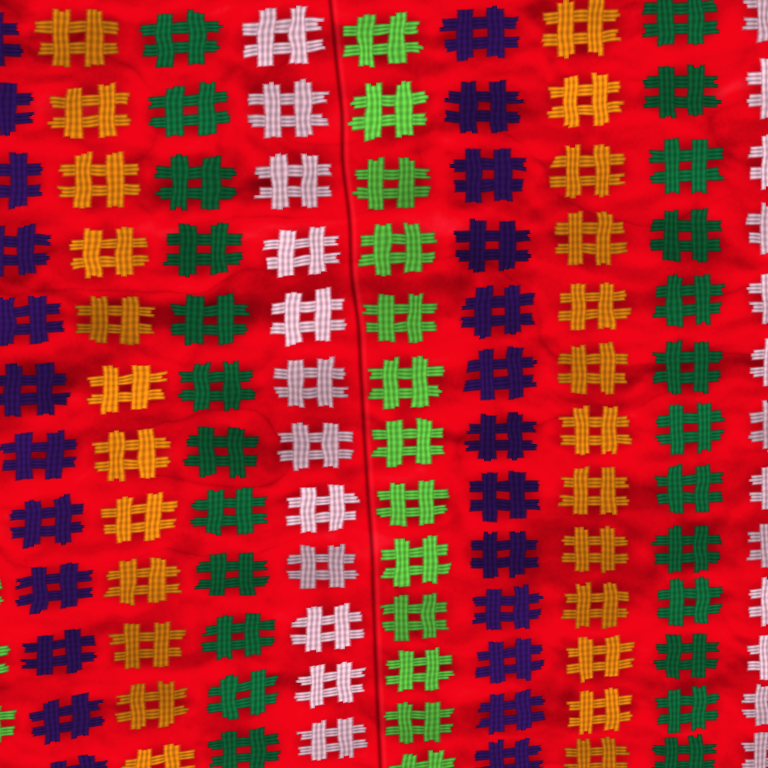
Reproduce this pattern procedurally as a Shadertoy shader.

```glsl
// Red cloth embroidered with woven hash-shaped motifs in five thread colours.
// A bent grid gives each motif its place; thread strips build the motif, and
// noise relief lights the folds of the cloth.

const float TAU = 6.2831853;

float hash(vec2 p) {
    vec3 h = fract(vec3(p.xyx) * 0.1031);
    h += dot(h, h.yzx + 33.33);
    return fract((h.x + h.y) * h.z);
}

float noise(vec2 p) {
    vec2 i = floor(p), f = fract(p);
    f = f * f * (3.0 - 2.0 * f);
    return mix(mix(hash(i), hash(i + vec2(1, 0)), f.x),
               mix(hash(i + vec2(0, 1)), hash(i + vec2(1, 1)), f.x), f.y);
}

float fbm(vec2 p) {
    float sum = 0.0, gain = 0.5;
    for (int i = 0; i < 4; i++) {
        sum += gain * noise(p);
        p = p * 2.03 + 17.3;
        gain *= 0.5;
    }
    return sum;
}

// Columns lean and converge downwards: x = origin + spacing * column
float columnOrigin(float y) { return -0.034 + 0.126 * y + 0.036 * y * (1.0 - y); }
float columnSpacing(float y) { return 0.1312 - 0.017 * y; }

// Row heights per column: y = start + step * row - squeeze * row^2
vec3 rowCurve(float column) {
    return vec3(0.051 - 0.0085 * max(column - 4.0, 0.0),
                0.0938 + 0.0005 * column,
                min(0.00055 + 0.0002 * column, 0.00143));
}

float rowAt(float y, vec3 curve) {
    float root = sqrt(max(curve.y * curve.y - 4.0 * curve.z * (y - curve.x), 0.0));
    return (curve.y - root) / (2.0 * curve.z);
}

vec3 threadColor(float column) {
    float id = mod(column, 5.0);
    if (id < 0.5) return vec3(0.20, 0.08, 0.36);
    if (id < 1.5) return vec3(0.98, 0.56, 0.08);
    if (id < 2.5) return vec3(0.07, 0.42, 0.23);
    if (id < 3.5) return vec3(0.96, 0.78, 0.84);
    return vec3(0.42, 0.83, 0.29);
}

// Pair of three-thread strips along y; returns coverage and thread shading
vec2 strips(vec2 q, float center, float halfWidth, float seed, float blur) {
    float across = (abs(q.x) - center) / halfWidth;
    float thread = clamp(floor((across + 1.0) * 1.5), 0.0, 2.0);
    float reach = 0.88 + 0.15 * hash(vec2(thread + 7.0 * step(0.0, q.x) + 3.0 * step(0.0, q.y), seed));
    float outside = max((abs(across) - 1.0) * halfWidth, abs(q.y) - reach);
    float groove = 0.5 + 0.5 * cos(TAU * 1.5 * across);
    float stitch = 0.5 + 0.5 * cos(TAU * 3.6 * q.y);
    return vec2(1.0 - smoothstep(-blur, blur, outside),
                0.74 + 0.23 * groove + 0.10 * stitch);
}

// Cloth colour with relief-lit folds and fine creases
vec3 cloth(vec2 p) {
    vec2 q = p * vec2(6.0, 12.0);
    q += 1.3 * vec2(fbm(p * 5.0), fbm(p * 5.0 + 9.0));
    float relief = fbm(q) - fbm(q + vec2(0.06, 0.22));
    float crease = pow(1.0 - abs(2.0 * noise(q * 0.9 + 31.0) - 1.0), 14.0);
    float light = 0.72 + 1.5 * relief + 0.28 * (fbm(p * 4.0 + 3.0) - 0.5) - 0.13 * crease;
    light += 0.05 * (noise(p * 260.0) - 0.5);
    vec3 red = mix(vec3(0.50, 0.005, 0.045), vec3(0.94, 0.02, 0.09), smoothstep(0.2, 0.85, light));
    return red + vec3(0.05, 0.10, 0.10) * smoothstep(0.85, 1.2, light);
}

void mainImage(out vec4 fragColor, in vec2 fragCoord) {
    vec2 p = fragCoord / iResolution.xy;
    p.y = 1.0 - p.y;
    vec3 color = cloth(p);

    // Nearest motif on the bent grid
    float gridX = (p.x - columnOrigin(p.y)) / columnSpacing(p.y);
    float column = round(gridX);
    vec3 curve = rowCurve(column);
    float row = round(rowAt(p.y, curve));
    float seed = hash(vec2(column + 11.0, row + 5.0));
    float y = curve.x + row * (curve.y - curve.z * row);
    vec2 center = vec2(columnOrigin(y) + columnSpacing(y) * column, y);
    center += 0.005 * (vec2(seed, hash(vec2(row + 3.0, column + 23.0))) - 0.5);

    // Local motif space: tilt, size and hand-sewn wobble
    vec2 q = p - center;
    float tilt = 0.04 + 0.13 * smoothstep(0.6, 1.0, y) * (1.0 - column / 8.0);
    q.y += (tilt + 0.10 * (seed - 0.5)) * q.x;
    vec2 size = vec2(0.056 - 0.0085 * y - 0.0009 * column, 0.038 - 0.010 * y);
    size.y *= 0.92 + 0.12 * hash(vec2(seed * 91.0, row));
    q = q / size + 0.10 * (vec2(noise(p * 45.0), noise(p * 45.0 + 50.0)) - 0.5);

    // Seam running between two columns
    float seam = (gridX - 3.52 - 0.05 * (noise(vec2(2.0, p.y * 14.0)) - 0.5)) * columnSpacing(p.y);
    color *= 1.0 - 0.38 * exp(-pow(seam / 0.0028, 2.0));
    color += 0.05 * exp(-pow((seam - 0.006) / 0.003, 2.0));

    // Pucker shadow, then horizontal strips under vertical ones
    color *= 1.0 - 0.24 * (1.0 - smoothstep(0.5, 1.12, length(q * vec2(0.85, 0.9))));
    float blur = max(0.05, 0.8 / (iResolution.y * size.y));
    vec2 weft = strips(q.yx, 0.37, 0.215, seed * 57.0, blur);
    vec2 warp = strips(q, 0.39, 0.215, seed * 83.0, blur);
    float shade = mix(weft.y * 0.93, warp.y, warp.x);
    shade *= 0.76 + 0.26 * seed + 0.35 * (fbm(p * 9.0 + 40.0) - 0.42);
    color = mix(color, threadColor(column) * shade, max(weft.x, warp.x));

    fragColor = vec4(clamp(color, 0.0, 1.0), 1.0);
}
```
